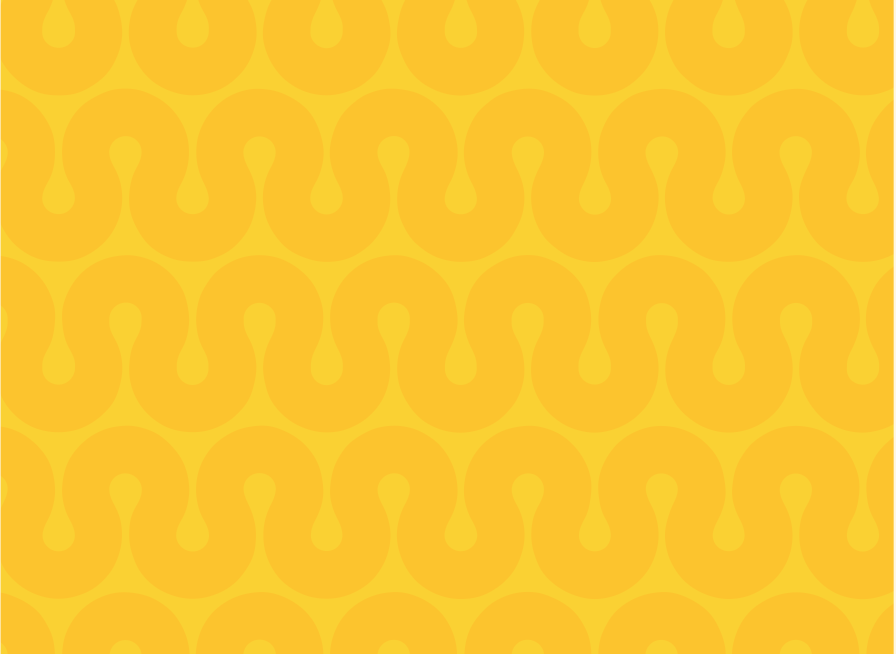
Write a Shadertoy shader that draws this pattern.

```glsl
// Rows of thick serpentine ribbon, tone on tone, with teardrop holes in each bend.
// Every bend is a repeated disc minus a round-ended slot; arches and cups,
// half a column apart, blend into one wave. A thin pale margin trims the sides.

// Lengths in column pitches
const float COLUMNS      = 6.684;   // bends across the canvas width
const float ROW_PITCH    = 1.257;
const float ARCH_X       = 0.937;   // centre of the first full arch
const float FIRST_ROW_Y  = 0.051;   // centre of row 0, down from the top edge
const float BEND_RADIUS  = 0.475;
const float HOLE_RADIUS  = 0.120;
const float BEND_RISE    = 0.171;   // bend centre to row centre
const float TALL_EXTRA   = 0.015;   // added rise on every second row
const float JOIN_BLEND   = 0.040;   // softens the taper of the teardrops
const float WOBBLE       = 0.006;   // unevenness of the cut edge
const float WOBBLE_SCALE = 7.0;
// Margins as shares of the canvas width
const float RIGHT_MARGIN = 0.0026;
const float LEFT_MARGIN  = 0.0007;
const vec3  RIBBON_COLOR = vec3(0.99, 0.77, 0.18);
const vec3  GROUND_COLOR = vec3(0.98, 0.82, 0.20);
const vec3  MARGIN_COLOR = vec3(1.00, 0.97, 0.88);

float hash(vec2 p) {
    return fract(sin(dot(p, vec2(127.1, 311.7))) * 43758.5453);
}

float valueNoise(vec2 p) {
    vec2 cell = floor(p);
    vec2 t = fract(p);
    t = t * t * (3.0 - 2.0 * t);
    float near = mix(hash(cell), hash(cell + vec2(1.0, 0.0)), t.x);
    float far = mix(hash(cell + vec2(0.0, 1.0)), hash(cell + 1.0), t.x);
    return mix(near, far, t.y);
}

float smoothMin(float a, float b, float k) {
    float h = max(k - abs(a - b), 0.0) / k;
    return min(a, b) - 0.25 * h * h * k;
}

// Disc with a slot that runs from its centre out along +y
float bendDistance(vec2 p) {
    float disc = length(p) - BEND_RADIUS;
    float slot = length(vec2(p.x, min(p.y, 0.0))) - HOLE_RADIUS;
    return max(disc, -slot);
}

// Offset to the nearest column centre
float repeatColumn(float x) {
    return fract(x + 0.5) - 0.5;
}

float ribbonDistance(vec2 p, float row) {
    float rise = BEND_RISE + TALL_EXTRA * (1.0 - mod(row, 2.0));
    float y = p.y - FIRST_ROW_Y - row * ROW_PITCH;
    float x = p.x - ARCH_X;
    float arch = bendDistance(vec2(repeatColumn(x), y + rise));
    float cup = bendDistance(vec2(repeatColumn(x + 0.5), rise - y));
    return smoothMin(arch, cup, JOIN_BLEND);
}

// Share of the pixel covered by either side margin
float marginCoverage(float x) {
    float fromRight = iResolution.x * (1.0 - RIGHT_MARGIN) - x;
    float fromLeft = x - iResolution.x * LEFT_MARGIN;
    return clamp(0.5 - min(fromRight, fromLeft), 0.0, 1.0);
}

void mainImage(out vec4 fragColor, in vec2 fragCoord) {
    // Column pitches, y down from the top edge
    float pixel = COLUMNS / iResolution.x;
    vec2 p = vec2(fragCoord.x, iResolution.y - fragCoord.y) * pixel;

    // Neighbouring rows interlock, so take the nearest of three
    float nearestRow = floor((p.y - FIRST_ROW_Y) / ROW_PITCH + 0.5);
    float d = 1e3;
    for (int i = -1; i <= 1; i++) {
        d = min(d, ribbonDistance(p, nearestRow + float(i)));
    }

    // Slightly uneven outline
    d += WOBBLE * (valueNoise(p * WOBBLE_SCALE) - 0.5);

    float ribbon = clamp(0.5 - d / pixel, 0.0, 1.0);
    vec3 color = mix(GROUND_COLOR, RIBBON_COLOR, ribbon);
    color = mix(color, MARGIN_COLOR, marginCoverage(fragCoord.x));
    fragColor = vec4(color, 1.0);
}
```
